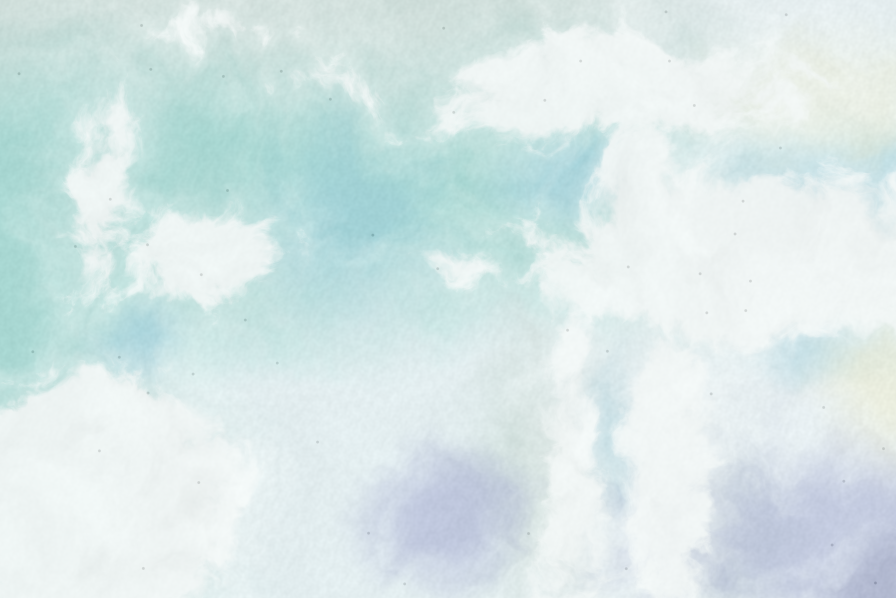
Reproduce this texture procedurally as a WebGL 2 fragment shader.

```glsl
#version 300 es
precision highp float;
// Watercolour sky: teal, blue, lavender and cream washes on rough paper,
// with white clouds made from soft ellipses whose outlines are broken up
// by warped fractal gradient noise.

uniform vec2 u_resolution;
out vec4 fragColor;

vec2 hash2(vec2 cell) {
  uvec2 q = uvec2(ivec2(cell) + 4096) * uvec2(1597u, 3812u);
  uint n = (q.x ^ q.y) * 747796u + q.x * 2891u;
  n = (n ^ (n >> 15)) * 277803u;
  n = (n ^ (n >> 13)) * 668265u;
  n ^= n >> 16;
  return vec2(n & 65535u, n >> 16) / 65535.0;
}

float corner(vec2 cell, vec2 offset) {
  float angle = 6.2832 * hash2(cell).x;
  return dot(vec2(cos(angle), sin(angle)), offset);
}

float gradientNoise(vec2 p) {
  vec2 i = floor(p), f = p - i, e = vec2(0, 1);
  vec2 u = f * f * f * (f * (f * 6.0 - 15.0) + 10.0);
  return 1.4 * mix(mix(corner(i, f), corner(i + e.yx, f - e.yx), u.x),
                   mix(corner(i + e, f - e), corner(i + 1.0, f - 1.0), u.x), u.y);
}

// Billow 0 gives plain noise, 1 gives rounded puffs.
float fbm(vec2 p, float billow) {
  float sum = 0.0, amp = 0.5;
  for (int i = 0; i < 6; i++) {
    float n = gradientNoise(p);
    sum += amp * mix(n, 2.0 * abs(n) - 0.55, billow);
    p = mat2(1.6, 1.2, -1.2, 1.6) * p + 5.3;
    amp *= 0.52;
  }
  return sum;
}

// Approximate inside distance of an ellipse.
float mass(vec2 p, vec2 centre, vec2 radius) {
  return (1.0 - length((p - centre) / radius)) * min(radius.x, radius.y);
}

// Feathered stain of pigment, 0 to 1.
float stain(vec2 p, vec2 centre, vec2 radius, float rough) {
  return smoothstep(1.1, 0.1, length((p - centre) / radius) + rough);
}

vec3 washes(vec2 p, float rough) {
  const vec3 grey = vec3(0.81, 0.87, 0.855), teal = vec3(0.66, 0.845, 0.825);
  const vec3 blue = vec3(0.62, 0.81, 0.86), lavender = vec3(0.72, 0.75, 0.855);
  const vec3 cream = vec3(0.92, 0.93, 0.86), haze = vec3(0.91, 0.94, 0.95);
  vec3 c = mix(grey, teal, smoothstep(1.02, 0.72, p.y + 0.12 * rough));
  c = mix(c, haze, 0.85 * smoothstep(0.85, 1.35, p.x + 0.2 * rough));
  c = mix(c, blue, 0.55 * stain(p, vec2(0.58, 0.62), vec2(0.2, 0.25), rough));
  c = mix(c, blue, 0.7 * stain(p, vec2(0.96, 0.7), vec2(0.17, 0.08), rough));
  c = mix(c, blue, 0.7 * stain(p, vec2(1.4, 0.72), vec2(0.27, 0.09), rough));
  float low = smoothstep(0.57, 0.36, p.y + 0.15 * rough);
  c = mix(c, haze, 0.92 * low * smoothstep(-0.05, 0.5, p.x + 0.12 * rough));
  c = mix(c, blue, 0.65 * stain(p, vec2(0.25, 0.43), vec2(0.12, 0.09), rough));
  c = mix(c, blue, 0.6 * stain(p, vec2(1.4, 0.42), vec2(0.2, 0.07), rough));
  c = mix(c, grey, 0.85 * stain(p, vec2(0.89, 0.2), vec2(0.15, 0.28), rough));
  c = mix(c, grey, 0.8 * stain(p, vec2(1.23, 0.1), vec2(0.13, 0.2), rough));
  c = mix(c, blue * 0.95, 0.55 * stain(p, vec2(1.03, 0.27), vec2(0.07, 0.15), rough));
  c = mix(c, lavender, 0.8 * stain(p, vec2(0.73, 0.12), vec2(0.16, 0.15), rough));
  c = mix(c, lavender, 0.75 * stain(p, vec2(1.3, 0.1), vec2(0.35, 0.22), rough * 1.6));
  c = mix(c, lavender * 0.93, 0.8 * stain(p, vec2(1.49, 0.02), vec2(0.16, 0.11), rough));
  c = mix(c, cream, 0.85 * stain(p, vec2(1.48, 0.36), vec2(0.14, 0.16), rough));
  return mix(c, cream, 0.7 * stain(p, vec2(1.35, 0.83), vec2(0.24, 0.14), rough));
}

float cloudShape(vec2 p) {
  float d = mass(p, vec2(1.02, 0.85), vec2(0.36, 0.115));
  d = max(d, mass(p, vec2(1.24, 0.57), vec2(0.42, 0.15)));
  d = max(d, mass(p, vec2(1.07, 0.66), vec2(0.1, 0.16)));
  d = max(d, mass(p, vec2(0.16, 0.68), vec2(0.08, 0.2)));
  d = max(d, mass(p, vec2(0.35, 0.58), vec2(0.15, 0.11)));
  d = max(d, mass(p, vec2(0.15, 0.16), vec2(0.27, 0.25)));
  d = max(d, mass(p, vec2(0.95, 0.2), vec2(0.065, 0.36)));
  d = max(d, mass(p, vec2(1.13, 0.22), vec2(0.09, 0.34)));
  d = max(d, mass(p, vec2(0.77, 0.54), vec2(0.11, 0.035)));
  d = max(d, mass(p, vec2(0.88, 0.6), vec2(0.08, 0.045)));
  d = max(d, mass(p, vec2(0.38, 0.95), vec2(0.12, 0.03)));
  return max(d, mass(p, vec2(0.6, 0.85), vec2(0.11, 0.03)));
}

void main() {
  vec2 p = gl_FragCoord.xy / u_resolution.y;
  float broad = fbm(p * 3.0, 0.0);
  vec2 warp = vec2(broad, fbm(p * 3.5 + 17.0, 0.0));
  float fine = fbm(p * 9.0 + warp * 1.5, 0.0);
  float puffs = fbm(p * 10.0 + warp + 31.0, 1.0);
  vec3 colour = washes(p + 0.05 * warp, 0.5 * broad + 0.35 * fine);
  colour += 0.022 * fine;

  // Clouds: a wide veil around a crisper, torn core.
  float d = cloudShape(p + 0.07 * warp) + 0.055 * fine - 0.045 * puffs;
  float veil = smoothstep(-0.09, 0.07, d);
  float core = smoothstep(-0.012, 0.045, d);
  vec3 white = vec3(0.947, 0.965, 0.962) + 0.03 * fine - 0.035 * max(puffs, 0.0);
  colour = mix(colour, white, max(0.5 * veil, 0.95 * core));

  // Paper: slanted tooth, fibres and sparse specks, fainter under white.
  vec2 slant = mat2(0.9, 0.45, -0.45, 0.9) * p;
  float tooth = gradientNoise(slant * vec2(110.0, 65.0)) + 0.7 * gradientNoise(p * 170.0);
  colour += tooth * mix(0.016, 0.006, core);
  vec2 cell = floor(p * 14.0), rnd = hash2(cell + 90.0);
  float dist = length(fract(p * 14.0) - 0.2 - 0.6 * rnd);
  colour -= 0.12 * step(0.85, hash2(cell + 300.0).y) * smoothstep(0.05, 0.015, dist);
  fragColor = vec4(clamp(colour, 0.0, 1.0), 1.0);
}
```
